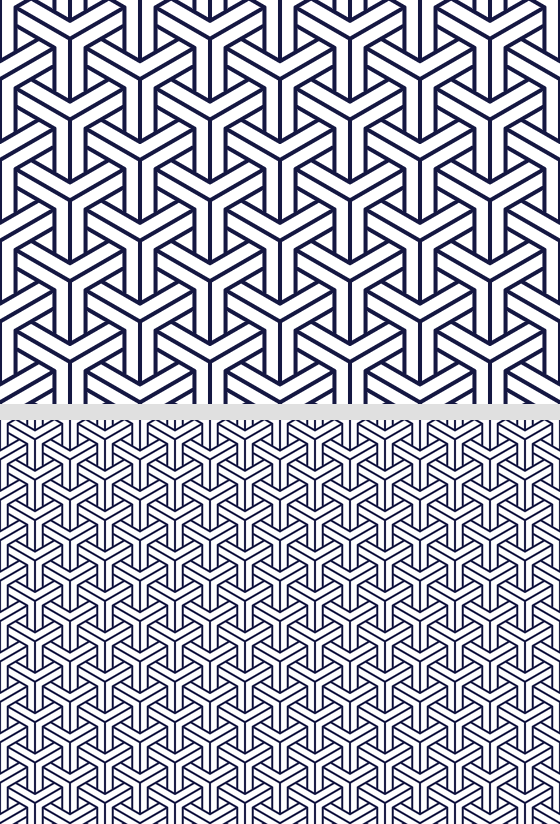
Top, the tile; bottom, the same tile 2 across and 2 down.
Give the GLSL for this pattern, as a WebGL 1 fragment shader.

```glsl
precision highp float;

// Interlocking three-armed stars in navy outline on white, on a hexagonal lattice.
// Each star is folded onto one arm by its mirror symmetry; the arm is two kinds of
// segments (spine and rails), and the nearest line over nearby stars gives the ink.

uniform vec2 u_resolution;

// Lengths are in units of the distance between neighbouring stars.
const float SQRT3 = 1.7320508;
const vec2 REPEATS = vec2(4.0, 5.0);        // whole repeats across and down
const float VERTICAL_SHIFT = 0.02;
const float LINE_WIDTH = 0.05;
const float ARM_HALF_WIDTH = SQRT3 / 9.0;
const float SPINE_END = 7.0 / 9.0;          // spine stops at the next star's notch
const float RAIL_START = 1.0 / 9.0;         // rails run between two notches
const float RAIL_END = 2.0 / 3.0;
const vec3 PAPER = vec3(1.0);
const vec3 INK = vec3(0.08, 0.09, 0.26);

// Distance to the segment at a given offset, running along y from start to end.
float uprightSegment(vec2 p, float offset, float start, float end) {
  return length(vec2(p.x - offset, p.y - clamp(p.y, start, end)));
}

// Folds the plane so that all three arms lie along positive y.
vec2 foldToArm(vec2 p) {
  const vec2 mirrorNormal = vec2(0.5, 0.5 * SQRT3);
  p.x = abs(p.x);
  p -= 2.0 * max(dot(p, mirrorNormal), 0.0) * mirrorNormal;
  return vec2(abs(p.x), -p.y);
}

float starLines(vec2 p) {
  vec2 arm = foldToArm(p);
  float spine = uprightSegment(arm, 0.0, 0.0, SPINE_END);
  float rail = uprightSegment(arm, ARM_HALF_WIDTH, RAIL_START, RAIL_END);
  return min(spine, rail);
}

// Centre of the star with the given whole lattice coordinates.
vec2 starCentre(vec2 site) {
  return vec2(0.5 * SQRT3 * site.x, 0.5 * site.x + site.y);
}

float latticeLines(vec2 p) {
  float column = p.x * 2.0 / SQRT3;
  vec2 nearestSite = floor(vec2(column, p.y - 0.5 * column) + 0.5);
  float nearest = 1.0;
  for (int i = -1; i <= 1; i++) {
    for (int j = -1; j <= 1; j++) {
      vec2 site = nearestSite + vec2(float(i), float(j));
      nearest = min(nearest, starLines(p - starCentre(site)));
    }
  }
  return nearest;
}

void main() {
  vec2 uv = gl_FragCoord.xy / u_resolution;
  vec2 p = uv * REPEATS * vec2(SQRT3, 1.0) - vec2(0.0, VERTICAL_SHIFT);

  // One-pixel edge smoothing
  float pixel = REPEATS.y / u_resolution.y;
  float edge = latticeLines(p) - 0.5 * LINE_WIDTH;
  float coverage = clamp(0.5 - edge / pixel, 0.0, 1.0);

  gl_FragColor = vec4(mix(PAPER, INK, coverage), 1.0);
}
```
